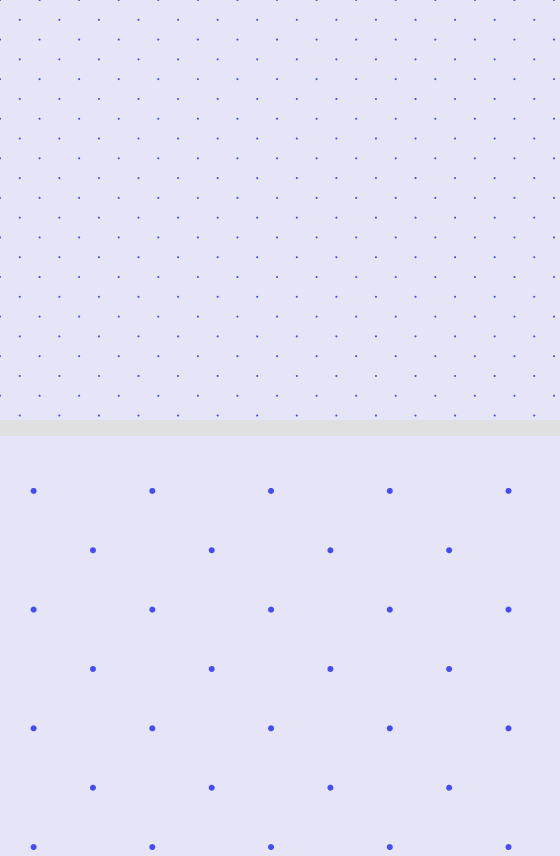
Top: the whole. Bottom: its middle third, enlarged.
A Shadertoy shader for this pattern:

```glsl
#define CELLS_DOWN 10.613
#define DOT_RADIUS 0.025
#define PAPER_COLOR vec3(0.898, 0.898, 0.969)
#define DOT_COLOR vec3(0.267, 0.298, 0.969)

// Distance to the nearest point of a unit square lattice
float latticeDistance(vec2 p) {
    return length(fract(p + 0.5) - 0.5);
}

void mainImage(out vec4 fragColor, in vec2 fragCoord) {
    // Cell units, anchored at the top left corner
    vec2 fromTopLeft = vec2(fragCoord.x, iResolution.y - fragCoord.y);
    float pixelSize = CELLS_DOWN / iResolution.y;
    vec2 p = fromTopLeft * pixelSize;

    // Dots at the cell corners and at the cell centers
    float dotDistance = min(latticeDistance(p), latticeDistance(p - 0.5)) - DOT_RADIUS;

    // One-pixel soft edge
    float coverage = clamp(0.5 - dotDistance / pixelSize, 0.0, 1.0);
    fragColor = vec4(mix(PAPER_COLOR, DOT_COLOR, coverage), 1.0);
}
```
